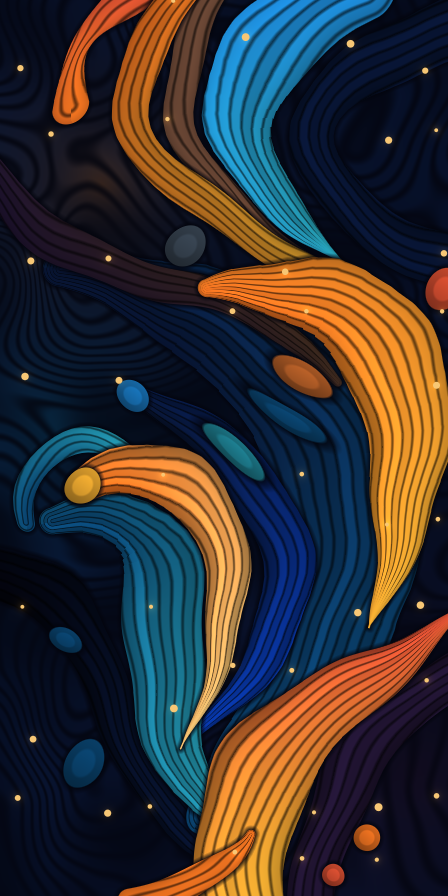
A Shadertoy shader for this background:

```glsl
#define CANVAS vec2(100, 200)
#define PIXEL (CANVAS.x / iResolution.x)
#define CURVE_STEPS 20
#define GROOVE_DEPTH 0.55
#define OUTLINE 1.1
#define WOBBLE 0.7
#define LEAF_SLANT -0.65
#define SPARK_CELL 15.0
#define SPARK_DENSITY 0.42

const vec3 INK = vec3(0.01, 0.015, 0.05);
const vec3 NAVY = vec3(0.03, 0.08, 0.2);
const vec3 OCEAN = vec3(0.04, 0.28, 0.46);
const vec3 COBALT = vec3(0.03, 0.22, 0.68);
const vec3 SKY = vec3(0.12, 0.58, 0.93);
const vec3 TEAL = vec3(0.15, 0.64, 0.73);
const vec3 CREAM = vec3(0.97, 0.78, 0.46);
const vec3 GOLD = vec3(0.98, 0.7, 0.2);
const vec3 ORANGE = vec3(0.96, 0.46, 0.13);
const vec3 CORAL = vec3(0.88, 0.32, 0.2);
const vec3 BROWN = vec3(0.42, 0.28, 0.21);
const vec3 PLUM = vec3(0.13, 0.08, 0.2);

vec2 pos;
vec3 paint;

float hash(vec2 p) {
    return fract(sin(dot(p, vec2(41.3, 289.1))) * 4375.5);
}

float noise(vec2 p) {
    vec2 i = floor(p), f = smoothstep(0.0, 1.0, p - i), e = vec2(0, 1);
    return mix(mix(hash(i), hash(i + e.yx), f.x),
               mix(hash(i + e), hash(i + e.yy), f.x), f.y);
}

// Lays a body with a smooth rim and dark outline
void fill(vec3 body, float dist) {
    paint = mix(paint, INK, 0.85 * clamp(1.0 - dist / OUTLINE, 0.0, 1.0));
    paint = mix(paint, body, clamp(0.5 - dist / PIXEL, 0.0, 1.0));
}

// Grooved band along a cubic curve; width holds its start, middle and end
void ribbon(mat4x2 curve, vec3 width, vec3 startCol, vec3 endCol) {
    float reach = max(width.x, max(width.y, width.z)) + OUTLINE;
    vec2 low = min(min(curve[0], curve[1]), min(curve[2], curve[3]));
    vec2 high = max(max(curve[0], curve[1]), max(curve[2], curve[3]));
    if (any(lessThan(pos, low - reach)) || any(greaterThan(pos, high + reach))) return;
    float dist = 1e5, t = 0.0, side = 1.0;
    vec2 from = curve[0];
    for (int i = 1; i <= CURVE_STEPS; i++) {
        float s = float(i) / float(CURVE_STEPS), r = 1.0 - s;
        vec2 to = curve * vec4(r*r*r, 3.0*r*r*s, 3.0*r*s*s, s*s*s);
        vec2 seg = to - from, rel = pos - from;
        float h = clamp(dot(rel, seg) / dot(seg, seg), 0.0, 1.0);
        float len = length(rel - h * seg);
        if (len < dist) {
            dist = len;
            t = s - (1.0 - h) / float(CURVE_STEPS);
            side = sign(seg.x * rel.y - seg.y * rel.x);
        }
        from = to;
    }
    float bend = 2.0 * width.y - 0.5 * (width.x + width.z);
    float w = max(mix(mix(width.x, bend, t), mix(bend, width.z, t), t), 0.2);
    float v = side * dist / w, strands = floor(2.0 + 0.6 * width.y);
    float lane = (v * 0.5 + 0.5) * strands + 0.35 * sin(t * 9.0 + v);
    float fine = smoothstep(1.5, 4.0, 2.0 * w / strands / PIXEL);
    float groove = fine * smoothstep(0.25, 0.5, abs(fract(lane) - 0.5));
    float tone = mix(1.0, 0.78 + 0.4 * hash(vec2(floor(lane), strands)), fine);
    vec3 body = mix(startCol, endCol, clamp(t + 0.15 * v, 0.0, 1.0));
    fill(body * tone * (1.0 - GROOVE_DEPTH * groove) * (1.0 - 0.2 * v * v), dist - w);
}

// Slanted oval with a soft inner ring
void bead(vec2 center, vec2 size, vec3 tint) {
    float c = cos(LEAF_SLANT), s = sin(LEAF_SLANT);
    vec2 q = mat2(c, -s, s, c) * (pos - center) / size;
    float k = length(q), ring = smoothstep(0.5, 0.65, k);
    fill(tint * (0.9 + 0.15 * q.y - 0.18 * ring), (k - 1.0) * min(size.x, size.y));
}

// Dark marbled contours with regional tints
vec3 marble(vec2 p) {
    vec2 q = p + 12.0 * vec2(noise(p * 0.05), noise(p * 0.05 + 9.0));
    float level = noise(q * 0.035) * 14.0;
    float band = smoothstep(0.0, 0.35, abs(fract(level) - 0.5));
    vec3 tint = mix(NAVY, OCEAN * 0.6, exp(-distance(p, vec2(12, 105)) / 22.0));
    tint = mix(tint, BROWN * 0.6, exp(-distance(p, vec2(22, 158)) / 14.0));
    tint = mix(tint, PLUM, exp(-distance(p, vec2(92, 28)) / 25.0));
    return mix(INK, tint, 0.2 + 0.7 * band * noise(q * 0.06));
}

// Scattered glowing dots
void sparks(vec2 p) {
    vec2 id = floor(p / SPARK_CELL);
    vec2 spot = (id + 0.2 + 0.6 * vec2(hash(id), hash(id + 7.0))) * SPARK_CELL;
    float d = distance(p, spot), radius = mix(0.4, 0.9, hash(id + 3.0));
    float lit = step(hash(id + 5.0), SPARK_DENSITY);
    paint += 0.25 * lit * GOLD * exp(-d * 1.5);
    paint = mix(paint, CREAM, lit * clamp(0.5 - (d - radius) / PIXEL, 0.0, 1.0));
}

void mainImage(out vec4 fragColor, in vec2 fragCoord) {
    vec2 p = fragCoord / iResolution.xy * CANVAS;
    pos = p + WOBBLE * sin(p.yx * 0.23);
    paint = marble(pos);
    // Dark currents
    ribbon(mat4x2(104,194, 52,180, 66,152, 104,140), vec3(7,5,6), NAVY, NAVY);
    ribbon(mat4x2(-3,72, 30,72, 14,30, 54,4), vec3(6,5,2), INK, NAVY);
    ribbon(mat4x2(104,50, 74,36, 76,20, 68,-4), vec3(5,6,5), PLUM, PLUM);
    ribbon(mat4x2(14,140, 88,126, 96,70, 46,18), vec3(4,16,5), NAVY, OCEAN);
    ribbon(mat4x2(-3,162, 20,128, 50,146, 76,114), vec3(4,4,1), PLUM, BROWN * 0.6);
    // Upper strands
    ribbon(mat4x2(48,203, 30,168, 44,160, 76,136), vec3(4,3,2), BROWN, BROWN);
    ribbon(mat4x2(31,203, 22,192, 13,191, 16,176), vec3(5,2,4), CORAL, ORANGE);
    ribbon(mat4x2(42,203, 12,168, 40,158, 74,137), vec3(4,4,3), ORANGE, GOLD * 0.8);
    ribbon(mat4x2(80,204, 44,184, 46,166, 78,140), vec3(9,8,0), SKY, TEAL);
    // Central wave
    ribbon(mat4x2(46,135, 92,142, 100,108, 83,60), vec3(2,11,0), ORANGE, GOLD);
    ribbon(mat4x2(30,113, 62,95, 82,70, 42,34), vec3(2,6,1), NAVY, COBALT);
    ribbon(mat4x2(6,84, 4,104, 22,104, 30,97), vec3(2,3,2), OCEAN, TEAL);
    ribbon(mat4x2(12,84, 58,92, 18,40, 54,12), vec3(3,9,1), OCEAN, TEAL);
    ribbon(mat4x2(19,91, 42,108, 64,76, 41,33), vec3(4,6,0), ORANGE, CREAM);
    // Lower flame
    ribbon(mat4x2(102,62, 66,36, 52,36, 54,-4), vec3(1,10,9), CORAL, GOLD);
    ribbon(mat4x2(56,14, 54,6, 44,3, 30,-2), vec3(1,3,4), ORANGE, ORANGE);
    // Floating ovals
    bead(vec2(19,91), vec2(4), GOLD);
    bead(vec2(42,145), vec2(4.5), mix(BROWN, OCEAN, 0.5));
    bead(vec2(30,112), vec2(3.5), SKY * 0.8);
    bead(vec2(52,99), vec2(9,2.5), TEAL * 0.8);
    bead(vec2(64,107), vec2(10,2.3), OCEAN);
    bead(vec2(68,116), vec2(8,3), mix(ORANGE, BROWN, 0.4));
    bead(vec2(99,135), vec2(4,5), CORAL);
    bead(vec2(15,57), vec2(4,2.5), OCEAN);
    bead(vec2(19,29), vec2(4,6), OCEAN);
    bead(vec2(82,13), vec2(3), ORANGE);
    bead(vec2(75,4), vec2(2.5), CORAL);
    sparks(p);
    fragColor = vec4(clamp(paint, 0.0, 1.0), 1.0);
}
```
